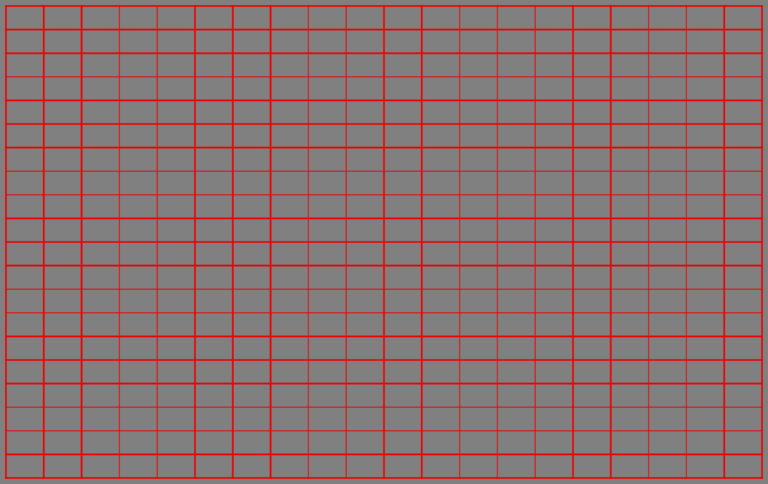
Write a WebGL 2 fragment shader that draws this pattern.

```glsl
#version 300 es
precision highp float;
// Thin red 20 by 20 grid on flat grey, with lines in two alternating weights.

#define CANVAS vec2(512.0, 322.0)       // design units
#define CELLS vec2(20.0, 20.0)          // repeats across and down
#define MARGIN 4.0                      // grey border around the grid
#define THIN 0.60                       // light line width
#define THICK 1.14                      // heavy line width
#define WEIGHT_STEP vec2(0.2125, 0.208) // weight cycle advance per line
#define WEIGHT_PHASE vec2(0.0, 0.18)    // weight cycle start
#define HEAVY_SHARE vec2(0.52, 0.616)   // part of the cycle that is heavy
#define SOFTNESS 1.4                    // edge filter, in output samples
#define GREY vec3(0.502)
#define RED vec3(0.93, 0.0, 0.005)

uniform vec2 u_resolution;
out vec4 fragColor;

// Share of a filter window covered by a centred band, per axis.
vec2 bandCoverage(vec2 offset, vec2 halfWidth, vec2 window) {
    vec2 low = max(offset - 0.5 * window, -halfWidth);
    vec2 high = min(offset + 0.5 * window, halfWidth);
    return clamp((high - low) / window, 0.0, 1.0);
}

void main() {
    // Design space, with rows counted from the top
    vec2 unitsPerSample = CANVAS / u_resolution;
    vec2 point = gl_FragCoord.xy * unitsPerSample;
    point.y = CANVAS.y - point.y;
    vec2 window = SOFTNESS * unitsPerSample;

    // Nearest column and row line
    vec2 gridSize = CANVAS - 2.0 * MARGIN;
    vec2 pitch = gridSize / CELLS;
    vec2 local = point - MARGIN;
    vec2 lineIndex = clamp(floor(local / pitch + 0.5), vec2(0.0), CELLS);
    vec2 offset = local - lineIndex * pitch;

    // Slow beat between heavy and light lines
    vec2 cycle = fract(lineIndex * WEIGHT_STEP + WEIGHT_PHASE);
    vec2 heavy = 1.0 - step(HEAVY_SHARE, cycle);
    vec2 halfWidth = 0.5 * mix(vec2(THIN), vec2(THICK), heavy);
    vec2 lines = bandCoverage(offset, halfWidth, window);

    // Lines end at the outer frame
    vec2 fromCentre = abs(point - 0.5 * CANVAS);
    vec2 frameHalf = 0.5 * (gridSize + THICK);
    vec2 inside = clamp((frameHalf - fromCentre) / window + 0.5, 0.0, 1.0);
    lines *= inside.yx;

    float ink = 1.0 - (1.0 - lines.x) * (1.0 - lines.y);
    fragColor = vec4(mix(GREY, RED, ink), 1.0);
}
```
